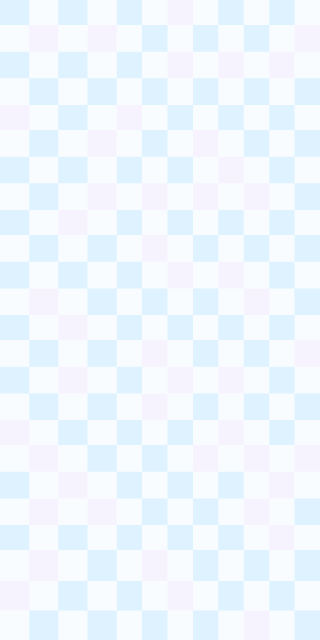
Reproduce this pattern procedurally as a Shadertoy shader.

```glsl
// Pale blue and white checkerboard, 12 by 24 cells, with scattered lilac cells.
#define COLS 12.0
#define WIDE_COLS 4.0      // wider columns at the left
#define WIDE_COLS_END 0.3646
#define ROWS 24.0
#define TALL_ROWS 3.0      // taller rows at the bottom
#define TALL_ROWS_END 0.1385
#define LILAC_SHARE 0.28   // part of the tinted cells turned lilac
#define ROW_WOBBLE 0.048   // every fourth row is slightly shorter
#define WHITE vec3(0.975, 0.990, 1.000)
#define BLUE  vec3(0.870, 0.949, 1.000)
#define LILAC vec3(0.967, 0.953, 0.998)
#define SAMPLES 4

float hash(vec2 p) {
    vec3 q = fract(vec3(p.xyx) * 0.1031);
    q += dot(q, q.yzx + 33.33);
    return fract((q.x + q.y) * q.z);
}

// Maps 0..1 to cell units: 'wide' cells up to 'knee', the remainder after it.
float cellUnits(float x, float knee, float wide, float total) {
    return x < knee ? wide * x / knee
                    : wide + (total - wide) * (x - knee) / (1.0 - knee);
}

// Shortens the first of every four rows, counted from the top.
float unevenRows(float y) {
    float fromTop = ROWS - y;
    if (fromTop > ROWS - TALL_ROWS) return y;
    float group = 4.0 * floor(fromTop / 4.0);
    float t = fromTop - group;
    float first = 1.0 - ROW_WOBBLE;
    float row = min(t / first, 1.0) + max(t - first, 0.0) * 3.0 / (4.0 - first);
    return ROWS - group - row;
}

vec3 checker(vec2 uv) {
    float x = cellUnits(uv.x, WIDE_COLS_END, WIDE_COLS, COLS);
    float y = cellUnits(uv.y, TALL_ROWS_END, TALL_ROWS, ROWS);
    vec2 cell = floor(vec2(x, unevenRows(y)));
    if (mod(cell.x + cell.y, 2.0) < 0.5) return WHITE;
    return hash(cell + 7.0) < LILAC_SHARE ? LILAC : BLUE;
}

void mainImage(out vec4 fragColor, in vec2 fragCoord) {
    // Average a grid of samples inside the pixel to smooth the edges
    vec3 sum = vec3(0.0);
    for (int j = 0; j < SAMPLES; j++) {
        for (int i = 0; i < SAMPLES; i++) {
            vec2 offset = (vec2(i, j) + 0.5) / float(SAMPLES) - 0.5;
            sum += checker((fragCoord + offset) / iResolution.xy);
        }
    }
    fragColor = vec4(sum / float(SAMPLES * SAMPLES), 1.0);
}
```
